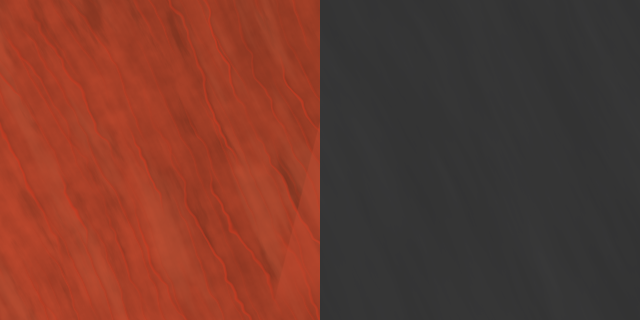
A WebGL 1 fragment shader for this texture:

```glsl
precision highp float;
// Two panels: red veined rock with slanted streaks, and its dark grey, faintly streaked companion.
uniform vec2 u_resolution;

float hash(vec2 p) {
  return fract(sin(dot(p, vec2(127.1, 311.7))) * 43758.5453);
}

float noise(vec2 p) {
  vec2 i = floor(p);
  vec2 f = fract(p);
  f = f * f * (3.0 - 2.0 * f);
  return mix(mix(hash(i), hash(i + vec2(1.0, 0.0)), f.x),
             mix(hash(i + vec2(0.0, 1.0)), hash(i + vec2(1.0, 1.0)), f.x), f.y);
}

float fbm(vec2 p) {
  float sum = 0.0;
  float amp = 0.5;
  for (int i = 0; i < 5; i++) {
    sum += amp * noise(p);
    p = p * 2.03 + 17.3;
    amp *= 0.5;
  }
  return sum;
}

// x: thin bright vein, y: soft shadow beside it; s is (across, along) the grain
vec2 veins(vec2 s, float count, float seed, float pixel) {
  float bend = 0.9 * noise(s * vec2(3.0, 3.5) + seed)
             + 0.28 * noise(s * vec2(12.0, 15.0) + seed)
             + 0.10 * noise(s * vec2(30.0, 45.0) + seed);
  float w = s.x * count + bend;
  float cell = floor(w);
  float d = fract(w) - 0.5;
  float strength = smoothstep(0.25, 0.8, noise(vec2(cell * 7.3 + seed, s.y * 4.5)));
  float width = 0.003 * count + 0.6 * pixel * count;
  float line = 1.0 - smoothstep(0.15 * width, 1.4 * width, abs(d));
  float shadow = smoothstep(-0.03, 0.03, d) * exp(-max(d, 0.0) * 9.0);
  return vec2(line, shadow) * strength;
}

vec3 redRock(vec2 p, vec2 s, float pixel) {
  // Broad tones: warm at the left and bottom, browner at the upper right
  float brown = smoothstep(0.35, 1.25, p.x * 0.75 + p.y * 0.55);
  vec3 col = mix(vec3(0.675, 0.255, 0.160), vec3(0.605, 0.235, 0.145), brown);

  // Long streaks and fine mottling
  float broad = fbm(s * vec2(9.0, 1.6) + 3.0) - 0.48;
  float fine = fbm(s * vec2(38.0, 5.0) + 11.0) - 0.48;
  float mottle = fbm(p * 24.0 + 5.0) - 0.48;
  col *= 1.0 + 0.18 * broad + 0.17 * fine + 0.14 * mottle;

  // Dark smudges and pale dusty bands
  float smudge = smoothstep(0.53, 0.78, fbm(s * vec2(24.0, 5.5) + 31.0));
  col = mix(col, vec3(0.43, 0.18, 0.11), smudge * (0.32 + 0.25 * brown));
  float dust = smoothstep(0.52, 0.75, fbm(s * vec2(14.0, 2.2) + 47.0));
  col = mix(col, vec3(0.69, 0.33, 0.22), 0.35 * dust);

  // Two sizes of vein
  vec2 large = veins(s, 11.0, 2.0, pixel);
  vec2 small = veins(s + vec2(0.037, 0.0), 19.0, 23.0, pixel);
  col *= 1.0 - 0.15 * large.y - 0.09 * small.y;
  col = mix(col, vec3(0.80, 0.23, 0.13), 0.65 * large.x);
  col = mix(col, vec3(0.77, 0.23, 0.13), 0.40 * small.x);

  // Lighter wedge at the lower right, fading at its foot
  float wedge = smoothstep(-pixel, pixel, p.x - 0.842 - 0.255 * p.y);
  wedge *= smoothstep(0.0, 0.14, p.y);
  return mix(col, vec3(0.76, 0.29, 0.19), 0.40 * wedge);
}

vec3 greyRock(vec2 p, vec2 s) {
  float streaks = fbm(s * vec2(11.0, 1.3) + 61.0) - 0.48;
  float grain = fbm(s * vec2(34.0, 5.0) + 71.0) - 0.48;
  return vec3(0.208, 0.208, 0.209) + 0.030 * streaks + 0.014 * grain;
}

void main() {
  float pixel = 1.0 / u_resolution.y;
  vec2 p = gl_FragCoord.xy * pixel;
  float seam = 0.5 * u_resolution.x * pixel;

  // Grain runs from the upper left to the lower right, slightly wavering
  vec2 s = vec2(0.90 * p.x + 0.44 * p.y, 0.44 * p.x - 0.90 * p.y);
  s.x += 0.05 * (noise(p * 2.2 + 9.0) - 0.5);

  float right = smoothstep(-0.5 * pixel, 0.5 * pixel, p.x - seam);
  gl_FragColor = vec4(mix(redRock(p, s, pixel), greyRock(p, s), right), 1.0);
}
```
